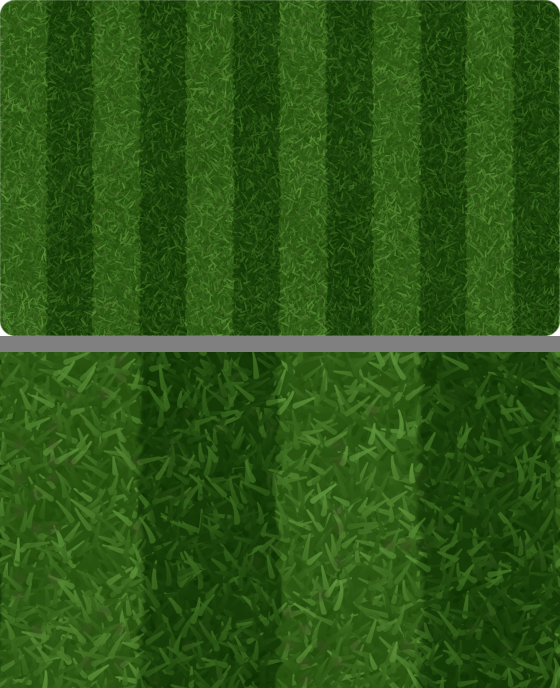
Top, the full canvas; bottom, a detail of the centre.
Write a Shadertoy shader that draws this texture.

```glsl
// Mown lawn: twelve alternating light and dark vertical stripes of short grass blades, with rounded corners.

vec3 hash3(vec2 p) {
    vec3 q = fract(p.xyx * vec3(0.1031, 0.1030, 0.0973));
    q += dot(q, q.yxz + 33.33);
    return fract((q.xxy + q.yzz) * q.zyx);
}

// Distance to a segment centred at the origin, plus the position along it (-1 to 1)
vec2 segment(vec2 p, vec2 halfAxis) {
    float along = clamp(dot(p, halfAxis) / dot(halfAxis, halfAxis), -1.0, 1.0);
    return vec2(length(p - halfAxis * along), along);
}

// Paints one scattered layer of blades over the tone below it
float bladeLayer(vec2 p, float tone, float layer, float blur) {
    vec2 cell = floor(p);
    for (int y = -1; y <= 1; y++)
    for (int x = -1; x <= 1; x++) {
        vec2 id = cell + vec2(x, y);
        vec3 place = hash3(id + layer * 37.0 + 5.0);
        vec3 look = hash3(id + layer * 71.0 + 191.0);
        float angle = 1.57 + (place.z - 0.5) * 2.9;
        vec2 halfAxis = vec2(cos(angle), sin(angle)) * mix(0.4, 0.8, look.x);
        vec2 offset = p - id - place.xy;
        offset.x += (look.y - 0.5) * 0.5 * offset.y * offset.y; // bend
        vec2 blade = segment(offset, halfAxis);
        float width = mix(0.17, 0.06, 0.5 + 0.5 * blade.y);
        float cover = 1.0 - smoothstep(width - blur, width + blur, blade.x);
        float bladeTone = look.z * look.z * 0.8 + 0.07 * layer + 0.1 * blade.y;
        tone = mix(tone, bladeTone, cover * 0.85);
    }
    return tone;
}

// Slow patchiness from layered sines
float patches(vec2 p) {
    return sin(p.x * 9.0 + 2.0 * sin(p.y * 7.0)) * 0.5
         + sin(p.y * 17.0 + 1.5 * sin(p.x * 13.0)) * 0.3
         + sin(p.x * 31.0 - p.y * 27.0) * 0.2;
}

void mainImage(out vec4 fragColor, in vec2 fragCoord) {
    vec2 uv = fragCoord / iResolution.y;
    float aspect = iResolution.x / iResolution.y;

    // Grass tone, from deep shadow to lit tips
    float tone = 0.12;
    for (int i = 0; i < 4; i++) {
        float layer = float(i);
        vec2 p = uv * (66.0 - 3.0 * layer) + layer * 13.7;
        tone = bladeLayer(p, tone, layer, 45.0 / iResolution.y);
    }
    tone += 0.045 * patches(uv);

    // Six pairs of stripes, light first, with slightly ragged borders
    float ragged = 0.012 * sin(uv.y * 160.0 + 3.0 * sin(uv.y * 67.0));
    float phase = fract(uv.x / aspect * 6.0 + ragged);
    float edge = 0.012;
    float light = 1.0 - smoothstep(0.5 - edge, 0.5 + edge, phase);
    light += smoothstep(1.0 - edge, 1.0, phase);

    vec3 shadow = mix(vec3(0.06, 0.20, 0.01), vec3(0.13, 0.30, 0.04), light);
    vec3 tip = mix(vec3(0.26, 0.46, 0.14), vec3(0.37, 0.58, 0.23), light);
    vec3 color = mix(shadow, tip, clamp(tone, 0.0, 1.15));

    // Dry specks between the blades
    vec3 speck = hash3(floor(uv * 60.0) + 417.0);
    float dry = step(0.9, speck.x) * (1.0 - smoothstep(0.2, 0.5, length(fract(uv * 60.0) - 0.5)));
    color = mix(color, vec3(0.25, 0.31, 0.14), dry * 0.4 * (0.4 + 0.6 * light));

    // White outside the rounded corners
    float radius = 0.046;
    vec2 corner = abs(uv - 0.5 * vec2(aspect, 1.0)) - 0.5 * vec2(aspect, 1.0) + radius;
    float outside = length(max(corner, 0.0)) - radius;
    float pixel = 1.0 / iResolution.y;
    color = mix(color, vec3(1.0), smoothstep(-pixel, pixel, outside));

    fragColor = vec4(color, 1.0);
}
```
